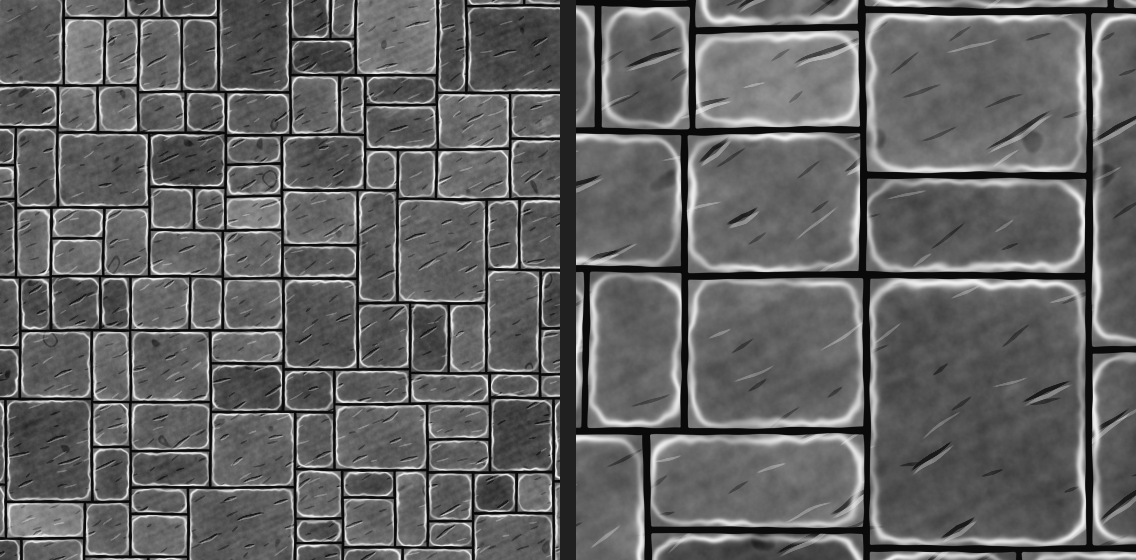
Left: the whole. Right: its middle third, enlarged.
Write a Shadertoy shader that draws this texture.

```glsl
struct Stone { vec2 lo; vec2 hi; vec2 id; };

const float GRID = 8.0;                       // base cells across the canvas
const vec2 STREAK_DIR = vec2(0.906, 0.423);   // strokes rise to the right
const vec3 JOINT_COLOR = vec3(0.04);
const vec3 RIM_COLOR = vec3(0.93);

float hash(vec2 p) {
    vec3 q = fract(vec3(p.xyx) * 0.1031);
    q += dot(q, q.yzx + 33.33);
    return fract((q.x + q.y) * q.z);
}

vec2 hash2(vec2 p) { return vec2(hash(p), hash(p + 71.7)); }

float cornerSlope(vec2 corner, vec2 offset) {
    return dot(hash2(corner) * 2.0 - 1.0, offset);
}

float gradientNoise(vec2 p) {
    vec2 i = floor(p), f = fract(p);
    vec2 u = f * f * f * (f * (f * 6.0 - 15.0) + 10.0);
    vec2 e = vec2(1.0, 0.0);
    float low = mix(cornerSlope(i, f), cornerSlope(i + e, f - e), u.x);
    float high = mix(cornerSlope(i + e.yx, f - e.yx), cornerSlope(i + 1.0, f - 1.0), u.x);
    return mix(low, high, u.y);
}

float fbm(vec2 p) {
    float sum = 0.0, gain = 0.6;
    for (int i = 0; i < 4; i++) {
        sum += gain * gradientNoise(p);
        p = mat2(1.6, 1.2, -1.2, 1.6) * p + 13.1;
        gain *= 0.55;
    }
    return sum;
}

float shift(vec2 vertex) { return (hash(vertex + 40.0) - 0.5) * 0.68; }

// Interlocking rectangles: walls through grid vertices alternate direction
vec4 cellBounds(vec2 c) {
    float a = shift(c), b = shift(c + vec2(1, 0));
    float d = shift(c + vec2(0, 1)), e = shift(c + 1.0);
    bool even = mod(c.x + c.y, 2.0) < 0.5;
    return vec4(c, c + 1.0) + (even ? vec4(d, a, b, e) : vec4(a, b, e, d));
}

Stone findStone(vec2 p) {
    Stone s = Stone(floor(p), floor(p) + 1.0, floor(p));
    for (int k = 0; k < 9; k++) {
        vec2 c = floor(p) + vec2(k % 3, k / 3) - 1.0;
        vec4 r = cellBounds(c);
        if (all(greaterThanEqual(p, r.xy)) && all(lessThan(p, r.zw))) s = Stone(r.xy, r.zw, c);
    }
    // Split some of the larger stones across their long side
    for (int k = 0; k < 2; k++) {
        vec2 size = s.hi - s.lo;
        if (size.x * size.y < 0.65 || hash(s.id + 5.0) > 0.55) break;
        int axis = size.x > size.y ? 0 : 1;
        float cut = mix(s.lo[axis], s.hi[axis], 0.32 + 0.36 * hash(s.id + 9.0));
        bool upper = p[axis] > cut;
        if (upper) s.lo[axis] = cut; else s.hi[axis] = cut;
        s.id += upper ? 137.0 : 211.0;
    }
    return s;
}

float insideRoundBox(vec2 p, vec2 halfSize, float radius) {
    vec2 q = abs(p) - halfSize + radius;
    return radius - length(max(q, 0.0)) - min(max(q.x, q.y), 0.0);
}

// Tapered strokes, one at most in each cell of a slanted grid
float scratches(vec2 p, float freq, float density, float width, float pixel) {
    vec2 r = vec2(dot(p, STREAK_DIR), dot(p, vec2(-STREAK_DIR.y, STREAK_DIR.x)));
    r.y += 0.004 * gradientNoise(p * 38.0);
    vec2 cellSize = vec2(1.0, 0.6) / freq;
    vec2 cell = floor(r / cellSize);
    vec2 rnd = hash2(cell + freq);
    vec2 f = (fract(r / cellSize) - 0.5 - (rnd - 0.5) * 0.3) * cellSize;
    f.y += f.x * (rnd.y - 0.5) * 0.5;
    float along = abs(f.x) / (cellSize.x * mix(0.12, 0.33, rnd.x));
    float stroke = 1.0 - smoothstep(0.0, pixel, abs(f.y) - width * (1.0 - along));
    return stroke * (1.0 - smoothstep(0.7, 1.0, along)) * step(hash(cell + 3.7), density);
}

float stoneFace(vec2 p, vec2 id, float pixel) {
    float tone = mix(0.25, 0.41, hash(id + 2.0)) + 0.11 * step(0.94, hash(id + 8.0));
    vec2 slanted = vec2(dot(p, STREAK_DIR), dot(p, vec2(-STREAK_DIR.y, STREAK_DIR.x)));
    tone += 0.13 * fbm(p * 10.0) + 0.13 * fbm(p * 85.0);
    tone += 0.08 * gradientNoise(slanted * vec2(16.0, 120.0));
    tone += 0.18 * smoothstep(0.2, 0.6, fbm(slanted * vec2(13.0, 30.0) + 4.0));
    // Closed dark outlines around shallow pits
    float pit = abs(gradientNoise(p * vec2(27.0, 22.0)) - 0.46);
    tone -= 0.13 * (1.0 - smoothstep(0.015, 0.07, pit));
    // Cuts with a lit lower lip
    vec2 lip = vec2(0.0012, -0.0022);
    tone += 0.2 * scratches(p - lip, 13.0, 0.55, 0.0015, pixel);
    tone -= 0.24 * scratches(p, 13.0, 0.55, 0.0015, pixel);
    tone -= 0.13 * scratches(p + 3.3, 24.0, 0.5, 0.0009, pixel);
    tone += 0.16 * scratches(p + 7.9, 19.0, 0.4, 0.0007, pixel);
    return tone;
}

void mainImage(out vec4 fragColor, in vec2 fragCoord) {
    float pixel = 1.0 / iResolution.y;
    vec2 uv = fragCoord * pixel;
    vec2 bent = uv + 0.003 * vec2(gradientNoise(uv * 9.0), gradientNoise(uv * 9.0 + 50.0));
    Stone s = findStone(bent * GRID);
    vec2 halfSize = (s.hi - s.lo) * 0.5 / GRID;
    vec2 local = bent - (s.hi + s.lo) * 0.5 / GRID;
    vec2 facePos = uv + hash2(s.id) * 20.0;

    float edge = insideRoundBox(local, halfSize, 0.003);
    float chip = 0.0045 * gradientNoise(facePos * 32.0) + 0.003 * gradientNoise(facePos * 95.0);
    float rimDist = insideRoundBox(local, halfSize - 0.0042, 0.016) + chip;

    // Face with worn, pale border
    float wear = smoothstep(-0.45, 0.35, gradientNoise(facePos * 24.0));
    float tone = stoneFace(facePos, s.id, pixel);
    tone += 0.12 * exp(-max(rimDist, 0.0) / 0.009) * wear;
    vec3 color = vec3(max(tone, 0.1));
    float rim = exp(-pow(rimDist / 0.0022, 2.0)) * mix(0.35, 1.0, wear);
    color = mix(color, RIM_COLOR, rim);

    // Dark joint
    float gap = 0.0018 + 0.0012 * gradientNoise(uv * 60.0);
    color = mix(JOINT_COLOR, color, smoothstep(gap - 0.4 * pixel, gap + pixel, edge));
    fragColor = vec4(clamp(color, 0.0, 1.0), 1.0);
}
```
